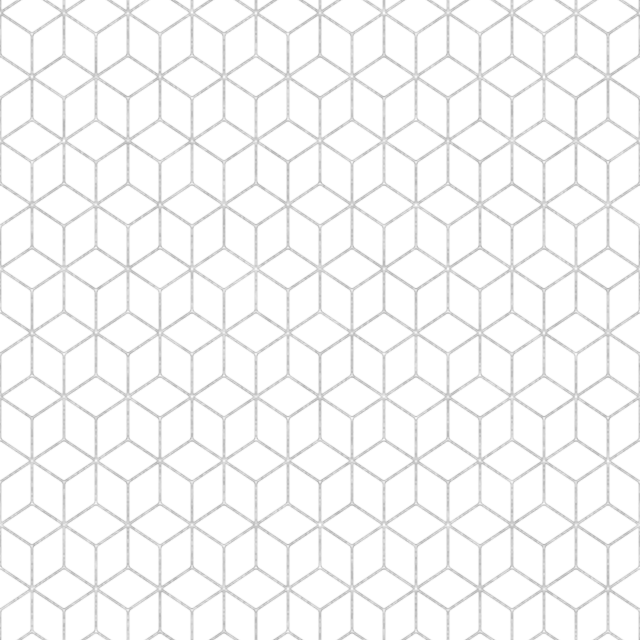
A Shadertoy shader for this pattern:

```glsl
// White rhombus tiles in a tumbling-block layout with thin grey speckled grout.
// Six-armed stars sit on staggered rows; the two nearest arms at each point
// give a rounded tile edge, and wrapping noise wears the grout.

const float REPEATS = 10.0;               // stars across and rows down (even)
const vec2  STAR_ORIGIN = vec2(0.5, 0.8); // first star, in cells
const float HALF_GROUT = 0.019;           // half the joint width, in cells
const float CORNER = 0.03;                // rounding of the tile corners
const float HALO_WIDTH = 0.025;           // soft shade on the tile rim
const float HALO_SHADE = 0.05;
const float RIM_GREY = 0.75;              // grout beside the tile
const float MID_GREY = 0.82;              // middle of a joint
const float STAR_GREY = 0.93;             // wide grout where arms meet
const float SPECKLE = 0.13;
const float WEAR = 0.06;
const vec2  SPECKLE_GRID = vec2(320.0);   // whole numbers, so the noise wraps
const vec2  WEAR_GRID = vec2(40.0);

float hash(ivec2 cell) {
    uvec2 n = uvec2(cell) * uvec2(1597u, 51749u);
    uint h = (n.x ^ n.y) * 60493u;
    h = (h ^ (h >> 15)) * 48271u;
    h ^= h >> 13;
    return float(h & 65535u) / 65535.0;
}

// Value noise that repeats once per canvas
float wrapNoise(vec2 uv, vec2 grid) {
    vec2 p = uv * grid;
    vec2 i = floor(p);
    vec2 f = p - i;
    f = f * f * (3.0 - 2.0 * f);
    ivec2 a = ivec2(mod(i, grid));
    ivec2 b = ivec2(mod(i + 1.0, grid));
    return mix(mix(hash(a), hash(ivec2(b.x, a.y)), f.x),
               mix(hash(ivec2(a.x, b.y)), hash(b), f.x), f.y);
}

// Distance to an arm running from the star centre to its tip
float armDistance(vec2 p, vec2 tip) {
    return length(p - tip * clamp(dot(p, tip) / dot(tip, tip), 0.0, 1.0));
}

// Keeps the two smallest distances, nearest first
void keepNearest(inout vec2 nearest, float d) {
    nearest = vec2(min(nearest.x, d), min(nearest.y, max(nearest.x, d)));
}

vec2 nearestArms(vec2 p) {
    const vec2 UPRIGHT = vec2(0.0, 2.0 / 3.0);
    const vec2 SLANTED = vec2(0.5, 1.0 / 3.0);
    vec2 nearest = vec2(10.0);
    for (int j = -1; j <= 1; j++) {
        float row = floor(p.y + 0.5) + float(j);
        float shift = 0.5 * mod(row, 2.0);
        vec2 q = abs(vec2(fract(p.x - shift + 0.5) - 0.5, p.y - row));
        keepNearest(nearest, armDistance(q, UPRIGHT));
        keepNearest(nearest, armDistance(q, SLANTED));
        keepNearest(nearest, armDistance(vec2(q.x, -q.y), SLANTED));
        keepNearest(nearest, armDistance(vec2(1.0 - q.x, q.y), SLANTED));
    }
    return nearest;
}

void mainImage(out vec4 fragColor, in vec2 fragCoord) {
    vec2 uv = fragCoord / iResolution.xy;
    float pixel = REPEATS / min(iResolution.x, iResolution.y);

    // Rounded tile edge: positive depth lies in the grout
    float reach = HALF_GROUT + CORNER;
    vec2 arms = nearestArms(uv * REPEATS - STAR_ORIGIN);
    float depth = length(max(reach - arms, 0.0)) - CORNER;

    // Tile with a faint shade along its rim
    float tile = 1.0 - HALO_SHADE * smoothstep(-HALO_WIDTH, 0.0, depth);

    // Grout: dark rim, lighter middle, pale junctions, worn and speckled
    float grout = mix(RIM_GREY, MID_GREY, smoothstep(0.0, HALF_GROUT, depth));
    grout = mix(grout, STAR_GREY, smoothstep(HALF_GROUT, 1.8 * HALF_GROUT, depth));
    grout += SPECKLE * (wrapNoise(uv, SPECKLE_GRID) - 0.5);
    grout += WEAR * (wrapNoise(uv, WEAR_GRID) - 0.5);

    float coverage = clamp(depth / pixel + 0.5, 0.0, 1.0);
    fragColor = vec4(vec3(mix(tile, grout, coverage)), 1.0);
}
```
